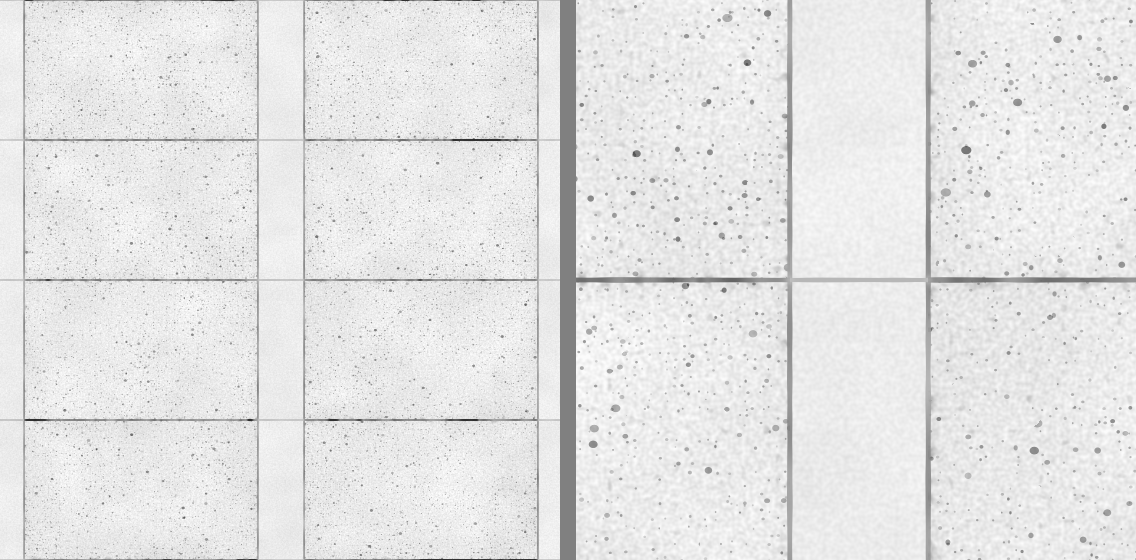
Left, the full canvas; right, a detail of the centre.
A WebGL 2 fragment shader for this texture:

```glsl
#version 300 es
precision highp float;
// Pale concrete paving: two columns of four wide slabs, parted by narrow smooth strips.
// Joints are distances to a repeated grid; stains and grain are gradient noise,
// and pits are jittered discs scattered in several cell sizes.

uniform vec2 u_resolution;
out vec4 fragColor;

// Integer hash giving two random values per lattice point
vec2 hash2(vec2 cell) {
    uvec2 v = uvec2(ivec2(cell)) * 1664525u + 1013904223u;
    v.x += v.y * 1664525u;
    v.y += v.x * 1664525u;
    v ^= v >> 16u;
    v.x += v.y * 1664525u;
    v.y += v.x * 1664525u;
    v ^= v >> 16u;
    return vec2(v & 65535u) / 65536.0;
}

float cornerSlope(vec2 cell, vec2 offset) {
    float angle = 6.28318 * hash2(cell).x;
    return dot(vec2(cos(angle), sin(angle)), offset);
}

float gradientNoise(vec2 p) {
    vec2 i = floor(p), f = p - i;
    vec2 w = f * f * f * (f * (f * 6.0 - 15.0) + 10.0);
    vec2 e = vec2(1, 0);
    return mix(mix(cornerSlope(i, f), cornerSlope(i + e, f - e), w.x),
               mix(cornerSlope(i + e.yx, f - e.yx), cornerSlope(i + 1.0, f - 1.0), w.x), w.y);
}

float fbm(vec2 p) {
    float sum = 0.0, amplitude = 1.0;
    for (int i = 0; i < 5; i++) {
        sum += amplitude * gradientNoise(p);
        p = mat2(1.6, 1.2, -1.2, 1.6) * p + 17.3;
        amplitude *= 0.55;
    }
    return sum;
}

// Coverage of one layer of round pits, one candidate per cell
float pits(vec2 p, float cells, float density, float pixel) {
    vec2 cell = floor(p * cells);
    vec2 centre = 0.25 + 0.5 * hash2(cell);
    vec2 pick = hash2(cell + 531.0);
    float radius = mix(0.09, 0.23, pick.y * pick.y) / cells;
    vec2 offset = (fract(p * cells) - centre) / cells;
    offset.y *= 0.75 + 0.5 * pick.y;
    float disc = clamp((radius - length(offset)) / pixel + 0.5, 0.0, 1.0);
    return disc * step(pick.x, density) * (0.4 + 0.6 * hash2(cell + 97.0).x);
}

float line(float dist, float halfWidth, float pixel) {
    return clamp((halfWidth - dist) / pixel + 0.5, 0.0, 1.0);
}

void main() {
    vec2 uv = gl_FragCoord.xy / u_resolution;
    float pixel = 1.0 / min(u_resolution.x, u_resolution.y);

    // Grid: slab edges repeat twice across, rows four times down
    float x = fract(uv.x * 2.0) * 0.5;
    float toSide = abs(abs(x - 0.2518) - 0.2088);
    float toRow = abs(fract(uv.y * 4.0 + 0.5) - 0.5) * 0.25;
    float slab = step(abs(x - 0.2518), 0.2088);
    vec2 tile = floor(vec2(uv.x * 2.0 + 0.5 * (1.0 - slab), uv.y * 4.0));
    vec2 p = uv + (tile + vec2(3.0 * slab, 1.0)) * vec2(7.31, 5.17);
    float edge = min(toSide, toRow);

    // Broad stains, darker towards slab borders, plus faint rubbed streaks
    float stain = fbm(p * 9.0);
    float streak = gradientNoise(p * vec2(6.0, 26.0));
    float shade = mix(0.927, 0.929, slab) + 0.01 * (hash2(tile + 40.0).x - 0.5);
    shade += mix(0.030, 0.036, slab) * stain + 0.012 * streak;
    shade -= slab * 0.026 * exp(-edge / 0.025);
    shade -= mix(0.035, 0.025, slab) * smoothstep(0.25, 0.75, -gradientNoise(p * vec2(11.0, 15.0)));

    // Fine sandy grain, coarser on the slabs
    float grain = gradientNoise(p * 390.0) + 0.7 * gradientNoise(p * 213.0 + 9.0);
    shade += mix(0.042, 0.075, slab) * grain;
    shade -= slab * 0.10 * smoothstep(0.3, 0.65, gradientNoise(p * 150.0));

    // Pits in three sizes, clustered by slow noise
    float cluster = clamp(0.45 + 0.6 * fbm(p * 7.0 + 31.0) + 0.3 * exp(-edge / 0.03), 0.1, 1.0);
    for (int i = 0; i < 3; i++) {
        float size = float(i);
        float cells = 75.0 * exp2(size * 0.75);
        float density = (0.18 + 0.12 * size) * cluster;
        shade *= 1.0 - slab * (0.5 - 0.08 * size) * pits(p + size * 1.37, cells, density, pixel);
    }

    // Chipped, dirty rims along the joints
    float rim = slab * exp(-edge / 0.0025);
    shade -= 0.4 * rim * smoothstep(0.05, 0.5, gradientNoise(uv * 120.0));

    // Upright joints: soft grey with uneven depth
    float wobble = 0.0004 * gradientNoise(uv * 45.0);
    float wear = gradientNoise(uv * vec2(8.0, 24.0) + 5.0);
    float upright = line(abs(toSide + wobble), 0.0015, pixel);
    shade = mix(shade, 0.57 + 0.22 * wear, upright * 0.9);

    // Level joints: pale across strips, with broken black gaps along slabs
    float row = floor(uv.y * 4.0 + 0.5);
    float along = gradientNoise(vec2(uv.x * 9.0, row * 3.7 + 0.4));
    float broken = gradientNoise(vec2(uv.x * 55.0, row * 5.3 + 0.2));
    float gap = slab * smoothstep(0.16, 0.3, along + 0.35 * broken);
    float level = line(abs(toRow + wobble), mix(0.0012, 0.0015, slab) + 0.0003 * gap, pixel);
    float levelShade = mix(0.70, 0.47 + 0.3 * broken, slab);
    shade = mix(shade, mix(levelShade, 0.13, gap), level * 0.92);

    // Pale mortar where the joints cross
    float crossing = exp(-dot(vec2(toSide, toRow), vec2(toSide, toRow)) / 0.000008);
    shade = mix(shade, 0.78, 0.6 * crossing);

    fragColor = vec4(vec3(clamp(shade, 0.0, 0.985)), 1.0);
}
```
